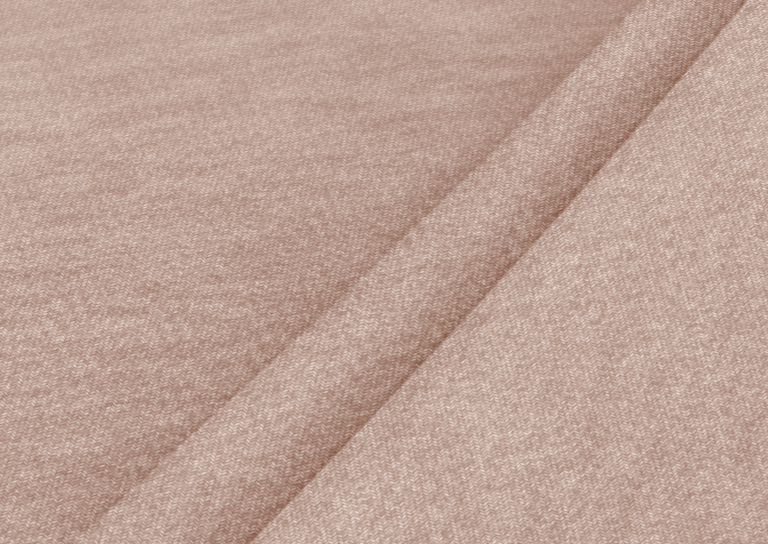
Give the GLSL for this texture, as a Shadertoy shader.

```glsl
// Soft woven cloth with a rounded diagonal fold between two flat sheets.
// Two curved creases split the canvas; each part has its own shading profile,
// and sine-hash stitches in a herringbone grid add grain, fuzz and yarn streaks.

#define DARK_YARN vec3(0.645, 0.512, 0.455)
#define LIGHT_YARN vec3(0.835, 0.752, 0.715)
#define STITCH_SCALE vec2(105.0, 165.0)
#define STITCH_CONTRAST 0.62
#define FUZZ_CONTRAST 0.62
#define STREAK_CONTRAST 0.36
#define SOFT_CREASE 0.005
#define SHARP_CREASE 0.004

float hash(vec2 p) {
    return fract(sin(dot(p, vec2(127.1, 311.7))) * 43758.5453);
}

float valueNoise(vec2 p) {
    vec2 cell = floor(p);
    vec2 f = fract(p);
    f = f * f * (3.0 - 2.0 * f);
    float low = mix(hash(cell), hash(cell + vec2(1.0, 0.0)), f.x);
    float high = mix(hash(cell + vec2(0.0, 1.0)), hash(cell + 1.0), f.x);
    return mix(low, high, f.y);
}

vec2 rotate(vec2 p, float angle) {
    float c = cos(angle), s = sin(angle);
    return vec2(c * p.x + s * p.y, c * p.y - s * p.x);
}

// Horizontal position of each crease at height y
float leftCrease(float y) { return 0.129 + (1.135 - 0.083 * y) * y; }
float rightCrease(float y) { return 0.458 + (0.985 - 0.068 * y) * y; }

// Grid of short loops, slanted up and down in alternate columns
float loops(vec2 s) {
    float column = floor(s.x);
    float slant = mod(column, 2.0) * 2.0 - 1.0;
    s.y += 0.8 * slant * (fract(s.x) - 0.5) + hash(vec2(column, 3.0));
    vec2 f = fract(s) - 0.5;
    float shine = hash(vec2(column, floor(s.y)));
    float body = smoothstep(0.75, 0.1, length(f * vec2(1.0, 1.25)));
    return body * (0.35 + 0.9 * shine) - 0.52;
}

// Loops with finer fuzz on top
float stitches(vec2 p, float angle) {
    float loopShade = loops(rotate(p, angle) * STITCH_SCALE);
    float fuzz = valueNoise(rotate(p, angle + 0.5) * vec2(150.0, 260.0) + 17.0) - 0.5;
    return STITCH_CONTRAST * loopShade + FUZZ_CONTRAST * fuzz;
}

// Long uneven threads along the weave, plus faint mottling
float streaks(vec2 p, float angle) {
    vec2 s = rotate(p, angle);
    float threads = valueNoise(s * vec2(11.0, 85.0) + 5.0) - 0.5;
    float slubs = valueNoise(s * vec2(9.0, 36.0) + 41.0) - 0.5;
    return STREAK_CONTRAST * (0.6 * threads + 0.5 * slubs);
}

void mainImage(out vec4 fragColor, in vec2 fragCoord) {
    vec2 p = fragCoord / iResolution.y;
    float width = iResolution.x / iResolution.y;

    // Signed distances from the creases, and position across the ridge
    float c1 = leftCrease(p.y);
    float c2 = rightCrease(p.y);
    float d1 = p.x - c1;
    float d2 = p.x - c2;
    float across = clamp(d1 / (c2 - c1), 0.0, 1.0);
    float onRidge = smoothstep(-SOFT_CREASE, SOFT_CREASE, d1);
    float onRight = smoothstep(-SHARP_CREASE, SHARP_CREASE, d2);

    // Left sheet sinks slowly into shade, then quickly beside the ridge
    float left = 0.64 - 0.33 * exp(min(d1, 0.0) / 0.20);
    left -= 0.20 * exp(min(d1, 0.0) / 0.025);
    left += 0.05 * smoothstep(0.5, 0.0, length(p - vec2(0.1, 0.95)));
    left += 0.05 * smoothstep(0.4, 0.0, length(p));

    // Ridge: lit on its crown, dark where it turns under the right sheet
    float ridge = mix(0.57, 0.70, smoothstep(0.0, 0.22, across));
    ridge -= 0.54 * smoothstep(0.35, 0.95, across);
    ridge -= 0.32 * smoothstep(0.90, 1.0, across);

    // Right sheet: bright rolled edge, gently fading toward the lower corner
    float right = 0.59 + 0.15 * smoothstep(0.0, 0.08, d2);
    right -= 0.11 * smoothstep(0.12, 0.75, d2);
    right += 0.06 * smoothstep(0.3, 1.0, p.y);

    float tone = mix(mix(left, ridge, onRidge), right, onRight);

    // The weave shrinks with depth and turns with each surface
    vec2 q = vec2((p.x - 0.5 * width) * (1.0 + 0.15 * p.y), p.y * (1.0 + 0.15 * p.y));
    float flatStreak = streaks(q, 0.12);
    float foldStreak = 0.6 * streaks(q, 0.3) + 0.7 * streaks(q + 3.0, 1.25);
    float grain = mix(stitches(q, -0.2), stitches(q + 2.0, 0.2), onRight);
    float focus = 1.0 - 0.45 * smoothstep(0.45, 1.0, p.y) * (1.0 - onRidge);

    tone += grain * focus + mix(flatStreak, foldStreak, onRidge);
    fragColor = vec4(mix(DARK_YARN, LIGHT_YARN, tone), 1.0);
}
```
